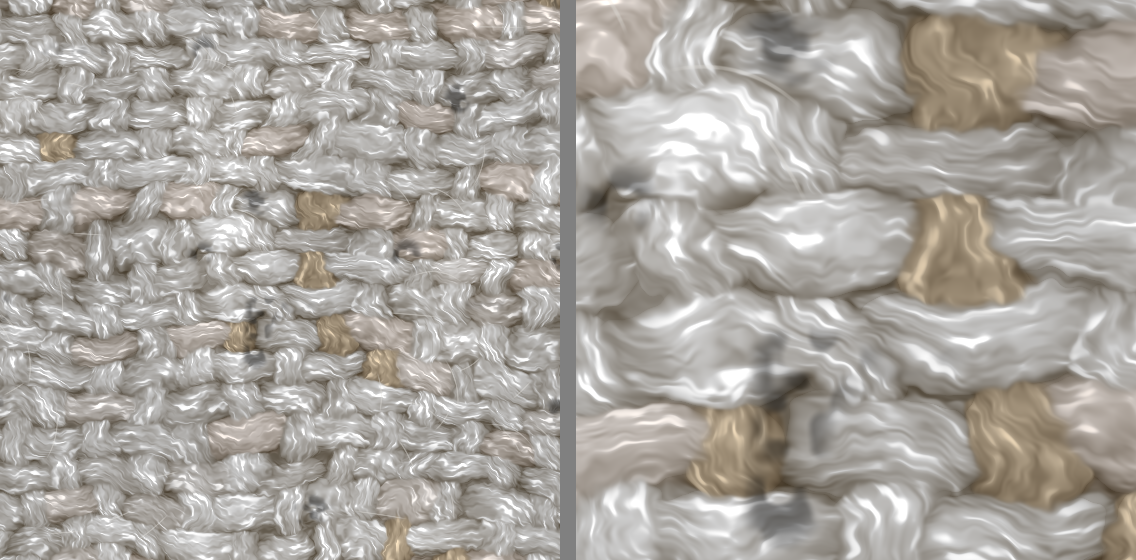
Left: the whole. Right: its middle third, enlarged.
Reproduce this texture procedurally as a Shadertoy shader.

```glsl
// Coarse plain-weave cloth of fuzzy off-white yarn, 13 warp by 17 weft strands.

const vec2 STRANDS = vec2(13.0, 17.0);
const vec3 TAN_YARN = vec3(0.90, 0.82, 0.70);
const vec3 ROSE_YARN = vec3(0.98, 0.94, 0.91);
const float GAP_TONE = 0.38;
const int HAIRS = 45;

float hash(vec2 p) {
    vec3 q = fract(p.xyx * vec3(0.1031, 0.1030, 0.0973));
    q += dot(q, q.yzx + 33.33);
    return fract((q.x + q.y) * q.z);
}

vec2 hash2(vec2 p) {
    return vec2(hash(p + 11.3), hash(p + 57.9));
}

float noise(vec2 p) {
    vec2 i = floor(p), f = fract(p);
    f = f * f * (3.0 - 2.0 * f);
    return mix(mix(hash(i), hash(i + vec2(1, 0)), f.x),
               mix(hash(i + vec2(0, 1)), hash(i + vec2(1, 1)), f.x), f.y);
}

vec2 noise2(vec2 p) {
    return vec2(noise(p + 3.7), noise(p + 81.2)) - 0.5;
}

mat2 rotation(float a) {
    return mat2(cos(a), sin(a), -sin(a), cos(a));
}

// Twisted fibres: x runs along the yarn, y across it.
float fibres(vec2 q, float seed) {
    q.y += 0.22 * q.x + 0.12 * sin(q.x * 4.0 + seed * 6.0);
    vec2 shift = vec2(seed * 91.0, seed * 37.0) + 40.0;
    return 0.6 * noise(q * vec2(3.5, 8.0) + shift)
         + 0.4 * noise(q * vec2(7.0, 18.0) + shift * 1.7);
}

// Warm in the shadows, neutral in the lights.
vec3 yarnColor(float tone) {
    return vec3(tone) - max(0.8 - tone, 0.0) * vec3(0.0, 0.08, 0.2);
}

// One visible float of yarn: rgb is its colour, a its height above the cloth.
vec4 yarnFloat(vec2 p, vec2 id) {
    vec2 r = hash2(id);
    bool weft = mod(id.x + id.y, 2.0) < 0.5;
    vec2 d = p - id - 0.5 - 0.22 * (r - 0.5);
    d = rotation((r.x - 0.5) * 0.5) * d;
    vec2 radius = weft ? vec2(0.82, 0.54) : vec2(0.44, 0.70);
    radius *= 0.88 + 0.24 * r.yx;
    vec2 n = d / radius;
    vec2 q = pow(abs(n), vec2(2.4));
    float height = 1.0 - q.x - q.y;

    // Rounded body, fibre streaks and small glints near the crown
    float streak = fibres(weft ? d : d.yx * vec2(1.0, 1.3), r.x);
    float dome = sqrt(clamp(height, 0.0, 1.0));
    float tone = 0.46 + 0.27 * dome + 0.05 * clamp(n.y, -1.0, 1.0);
    tone += 0.36 * (streak - 0.5) + 0.07 * (r.y - 0.5);
    tone += 0.2 * dome * smoothstep(0.62, 0.85, streak);
    vec3 color = yarnColor(tone);

    // Rosy weft rows and occasional tan warp floats, mostly in one strand
    float rosy = smoothstep(0.6, 0.8, noise(vec2(id.x * 0.35, id.y * 1.7)));
    float tanChance = abs(id.x - 7.0) < 0.5 ? 0.5 : 0.05;
    if (weft) color *= mix(vec3(1), ROSE_YARN, rosy);
    else color *= mix(vec3(1), TAN_YARN, step(hash(id + 5.1), tanChance));
    return vec4(color, height + 0.12 * (streak - 0.5) + (weft ? 0.06 : 0.0));
}

// Coverage of one curved loose hair.
float looseHair(vec2 uv, float k) {
    vec2 center = hash2(vec2(k, 4.0)), shape = hash2(vec2(k, 9.0));
    vec2 d = rotation(shape.x * 6.283) * (uv - center);
    float len = mix(0.02, 0.055, shape.y);
    float bend = (shape.x - 0.5) * 14.0;
    float gap = abs(d.y - bend * d.x * d.x);
    return (1.0 - smoothstep(0.0004, 0.0018, gap))
         * (1.0 - smoothstep(0.5 * len, len, abs(d.x)));
}

void mainImage(out vec4 fragColor, in vec2 fragCoord) {
    vec2 uv = fragCoord / iResolution.xy;

    // Uneven hand of the cloth: slow drift, wobble and fuzzy outlines
    vec2 p = uv * STRANDS;
    p += 0.9 * noise2(p * 0.35) + 0.28 * noise2(p * 1.6 + 20.0);
    p += 0.09 * noise2(uv * 110.0);

    // Blend overlapping floats by height over the shaded gaps
    float weight = exp(-4.0);
    vec3 color = yarnColor(GAP_TONE) * weight;
    for (int j = -1; j <= 1; j++)
        for (int i = -1; i <= 1; i++) {
            vec4 strand = yarnFloat(p, floor(p) + vec2(i, j));
            float w = exp(10.0 * strand.a);
            color += strand.rgb * w;
            weight += w;
        }
    color /= weight;

    // Broad light changes, sparse grey soiling and loose hairs
    color *= 0.96 + 0.1 * noise(uv * 5.0 + 7.0);
    float soil = smoothstep(0.84, 0.95, noise(uv * 11.0 + 31.0));
    color *= 1.0 - 0.4 * soil * smoothstep(0.35, 0.7, noise(uv * 75.0));
    for (int k = 0; k < HAIRS; k++)
        color = mix(color, vec3(0.88, 0.87, 0.85), 0.4 * looseHair(uv, float(k)));

    fragColor = vec4(clamp(color, 0.0, 1.0), 1.0);
}
```
